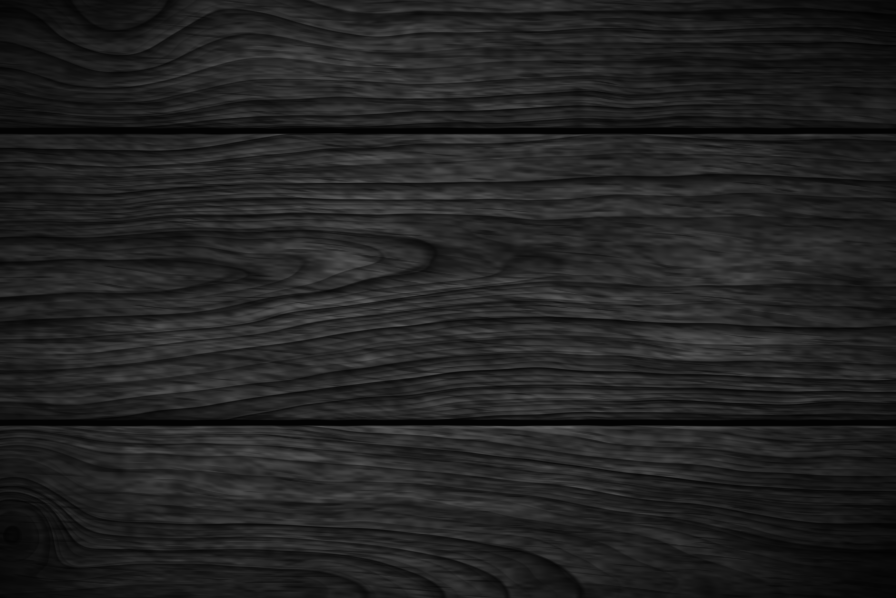
This texture is drawn by a Shadertoy shader. Its source:

```glsl
#define PLANK_HEIGHT 0.488
#define SEAM_OFFSET 0.293
#define GAP_HALF_WIDTH 0.005
#define RING_DENSITY 31.0
#define RING_DEPTH 0.78
#define FINE_DEPTH 0.40
#define FIBRE_DEPTH 0.80
#define STREAK_DEPTH 0.45
#define VIGNETTE 1.72
#define WOOD_LIGHT vec3(0.268)
#define GAP_DARK vec3(0.012)

float hash(vec2 p) {
    vec3 h = fract(p.xyx * 0.1031);
    h += dot(h, h.yzx + 33.33);
    return fract((h.x + h.y) * h.z);
}

float noise(vec2 p) {
    vec2 i = floor(p), f = fract(p);
    f = f * f * (3.0 - 2.0 * f);
    return mix(mix(hash(i), hash(i + vec2(1, 0)), f.x),
               mix(hash(i + vec2(0, 1)), hash(i + vec2(1, 1)), f.x), f.y);
}

float fbm(vec2 p) {
    float sum = 0.0, amp = 0.5;
    for (int i = 0; i < 4; i++) {
        sum += amp * noise(p);
        p = p * 2.03 + 17.3;
        amp *= 0.5;
    }
    return sum;
}

// Bright lip at the start of a ring, fading to a dark line at its end
float ringProfile(float t, float soft) {
    return smoothstep(0.0, soft, t) * (1.0 - t * t * t);
}

// Ring shading; "side" flips the profile below the heart of the plank
float rings(float phase, float side) {
    float soft = clamp(1.5 * fwidth(phase), 0.08, 0.6);
    float t = fract(phase);
    return mix(ringProfile(1.0 - t, soft), ringProfile(t, soft), side);
}

void mainImage(out vec4 fragColor, in vec2 fragCoord) {
    vec2 uv = fragCoord / iResolution.xy;
    vec2 p = fragCoord / iResolution.y;

    // Plank index: -1 bottom, 0 middle, 1 top
    float row = (p.y - SEAM_OFFSET) / PLANK_HEIGHT;
    float plank = floor(row);
    float above = fract(row) * PLANK_HEIGHT;
    float below = PLANK_HEIGHT - above;
    bool isTop = plank > 0.5, isBottom = plank < -0.5;

    // Wavy grain, different on each plank
    vec2 q = p + vec2(20.0 + plank * 7.3, 20.0 + plank * 3.1);
    vec2 bent = p;
    bent.y += 0.055 * (fbm(q * vec2(1.7, 4.0)) - 0.47);
    bent.y += 0.009 * (noise(q * vec2(7.0, 22.0)) - 0.5);

    // Nested tongues that open to the left and close to the right
    float rise = 0.06 * smoothstep(0.1, 0.9, p.x);
    float heart = isTop ? 1.03 : isBottom ? 0.0 : 0.525 + rise;
    float reach = isBottom ? 1.45 : 0.95;
    float closing = (isTop ? 0.03 : isBottom ? 0.19 : 0.085) * smoothstep(0.05, reach, bent.x);
    float v = bent.y - heart;
    float grain = sqrt(v * v + closing * closing);

    // Knots push the grain aside
    vec2 knot = isTop ? vec2(0.20, 1.04) : isBottom ? vec2(0.02, 0.12) : vec2(-3.0, 0.5);
    vec2 toKnot = bent - knot;
    float knotDist = length(toKnot * vec2(0.8, 0.75));
    float knotPull = exp(-dot(toKnot, toKnot) / (isTop ? 0.055 : 0.012));
    grain = mix(grain, knotDist, knotPull);

    // Coarse rings, denser away from the heart, then finer ones
    float side = smoothstep(-0.02, 0.02, v);
    float phase = grain * (0.7 + 1.6 * grain) * RING_DENSITY
                + 1.1 * noise(vec2(q.x * 0.7, grain * 14.0));
    float strength = mix(0.2, 1.0, noise(vec2(q.x * 1.6, phase * 0.8 + 30.0 + plank * 9.0)));
    float tone = 1.0 - RING_DEPTH * strength * (1.0 - rings(phase, side));
    float finePhase = phase * 2.7 + 0.8 * noise(q * vec2(5.0, 30.0));
    float fineStrength = noise(q * vec2(2.5, 9.0) + 5.0);
    tone *= 1.0 - FINE_DEPTH * fineStrength * (1.0 - rings(finePhase, side));

    // Long streaks along the grain, short slanted fibres and thin pores
    float streak = noise(vec2(q.x * 5.0, grain * 95.0 + 40.0));
    tone *= 1.0 + STREAK_DEPTH * (streak - 0.5);
    vec2 fibre = vec2(q.x, bent.y + 0.07 * q.x + 10.0);
    float strands = 0.5 * noise(fibre * vec2(26.0, 150.0))
                  + 0.5 * noise(fibre * vec2(60.0, 260.0) + 31.0);
    tone *= 1.0 + FIBRE_DEPTH * (strands - 0.5);
    tone *= 1.0 - 0.3 * smoothstep(0.65, 0.95, noise(fibre * vec2(16.0, 230.0) + 70.0));

    // Broad worn patches and dark knot hearts
    tone *= 0.55 + 0.9 * fbm(q * vec2(2.0, 8.0) + 11.0);
    tone *= 1.0 - 0.6 * exp(-knotDist * knotDist / 0.003);

    // Vignette
    vec2 c = uv - 0.5;
    float light = max(1.0 - VIGNETTE * dot(c, c), 0.0);
    vec3 colour = WOOD_LIGHT * tone * light;

    // Shadow over each gap, worn light lip under it, then the gap
    float pixel = 1.0 / iResolution.y;
    colour *= 1.0 - 0.65 * exp(-above / 0.011);
    float lip = exp(-pow((below - GAP_HALF_WIDTH - 0.003) / 0.0025, 2.0));
    colour += 0.10 * lip * light * (0.4 + 0.6 * noise(q * vec2(18.0, 3.0)));
    float gapEdge = min(above, below) + 0.002 * (noise(q * vec2(25.0, 2.0)) - 0.5);
    float gap = 1.0 - smoothstep(-pixel, pixel, gapEdge - GAP_HALF_WIDTH);
    colour = mix(colour, GAP_DARK, gap);

    fragColor = vec4(clamp(colour, 0.0, 1.0), 1.0);
}
```
